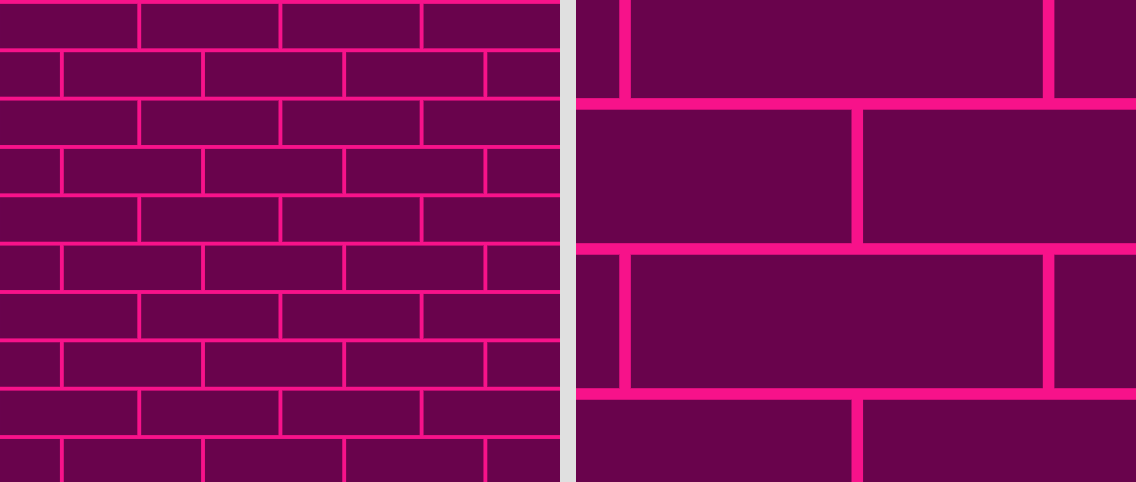
Left: the whole. Right: its middle third, enlarged.
Give the GLSL for this pattern, as a WebGL 1 fragment shader.

```glsl
precision highp float;

// Flat running-bond brick wall: plum bricks divided by thin pink mortar.
// Courses are counted down from the top; every second course is shifted
// sideways, and mortar is the distance to the nearest joint line.

uniform vec2 u_resolution;

// Distance from x to the nearest multiple of pitch.
float lineDistance(float x, float pitch) {
    return abs(mod(x + 0.5 * pitch, pitch) - 0.5 * pitch);
}

void main() {
    // Canvas heights, measured from the top left corner.
    vec2 p = vec2(gl_FragCoord.x, u_resolution.y - gl_FragCoord.y) / u_resolution.y;
    float pixel = 1.0 / u_resolution.y;
    vec2 brick = vec2(0.2929, 0.1003);

    // The first joints lie half a mortar width from the corner.
    p += vec2(0.004, -0.004);

    // Shift alternate courses by a little under half a brick.
    float course = floor(p.y / brick.y);
    p.x -= mod(course, 2.0) * 0.4517 * brick.x;

    // Nearest bed joint or upright joint, with a one pixel soft edge.
    float joint = min(lineDistance(p.x, brick.x), lineDistance(p.y, brick.y));
    float mortar = clamp((0.004 - joint) / pixel + 0.5, 0.0, 1.0);

    vec3 plum = vec3(0.41, 0.01, 0.30);
    vec3 pink = vec3(0.97, 0.07, 0.54);
    gl_FragColor = vec4(mix(plum, pink, mortar), 1.0);
}
```
